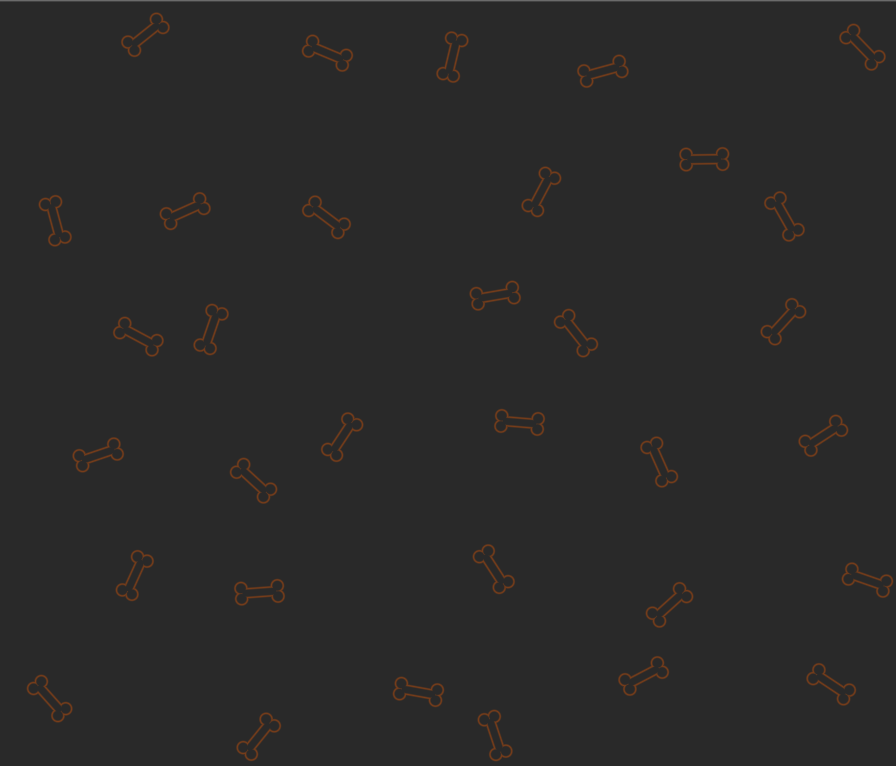
A WebGL 1 fragment shader for this pattern:

```glsl
precision highp float;

// Thin rust-brown outlines of small bones scattered over a charcoal ground,
// closed by a pale hairline along the top edge. Rows of cells alternate in
// column count; each cell holds one bone with a hashed place and even tilts.

uniform vec2 u_resolution;

// All lengths are fractions of the canvas height.
const float ROWS = 6.0;
const float COLUMNS_PER_HEIGHT = 5.2;
const float CELL_MARGIN = 0.036;
const float MAX_TILT = 1.4;
const float GOLDEN_RATIO = 0.618034;
const vec2 KNOB_CENTER = vec2(0.0238, 0.0068);
const float KNOB_RADIUS = 0.0077;
const float SHAFT_HALF_WIDTH = 0.0058;
const float LINE_HALF_WIDTH = 0.00105;
const float TOP_EDGE_WIDTH = 0.0018;

const vec3 CHARCOAL = vec3(0.161, 0.161, 0.161);
const vec3 RUST = vec3(0.475, 0.240, 0.098);
const vec3 PALE_GRAY = vec3(0.42, 0.42, 0.42);

// Two random values in 0..1 for a cell.
vec2 hash2(vec2 cell) {
  vec3 p = fract(cell.xyx * vec3(0.1031, 0.1030, 0.0973) + 0.37);
  p += dot(p, p.yzx + 33.33);
  return fract((p.xx + p.yz) * p.zy);
}

vec2 rotate(vec2 p, float angle) {
  float c = cos(angle), s = sin(angle);
  return vec2(c * p.x + s * p.y, c * p.y - s * p.x);
}

// Signed distance to a bone along x: four knobs joined by a straight shaft.
float boneDistance(vec2 p) {
  vec2 q = abs(p);
  float knob = length(q - KNOB_CENTER) - KNOB_RADIUS;
  vec2 edge = q - vec2(KNOB_CENTER.x, SHAFT_HALF_WIDTH);
  float shaft = length(max(edge, 0.0)) + min(max(edge.x, edge.y), 0.0);
  return min(knob, shaft);
}

// Softly antialiased line along the zero contour of a distance.
float outline(float d, float halfWidth, float pixel) {
  return 1.0 - smoothstep(halfWidth - pixel, halfWidth + pixel, abs(d));
}

// Distance to the one bone that lives in the cell around p.
float scatteredBones(vec2 p, float aspect) {
  float row = floor(p.y * ROWS);
  float columns = max(1.0, floor(aspect * COLUMNS_PER_HEIGHT) - mod(row, 2.0));
  vec2 cellSize = vec2(aspect / columns, 1.0 / ROWS);
  vec2 cell = vec2(floor(p.x / cellSize.x), row);

  // Keep the whole bone inside its cell, whatever its tilt.
  vec2 room = max(cellSize - 2.0 * CELL_MARGIN, 0.0);
  vec2 center = (cell + 0.5) * cellSize + (hash2(cell + 7.0) - 0.5) * room;

  // Golden-ratio steps cover the range of tilts evenly.
  float turn = fract((cell.x + row * ROWS) * GOLDEN_RATIO + 0.2);
  return boneDistance(rotate(p - center, MAX_TILT * (2.0 * turn - 1.0)));
}

void main() {
  vec2 p = gl_FragCoord.xy / u_resolution.y;
  float aspect = u_resolution.x / u_resolution.y;
  float pixel = 1.0 / u_resolution.y;

  float line = outline(scatteredBones(p, aspect), LINE_HALF_WIDTH, pixel);
  vec3 color = mix(CHARCOAL, RUST, line);

  // Pale hairline, weighted by how much of the pixel it covers.
  float cover = clamp((TOP_EDGE_WIDTH - (1.0 - p.y)) / pixel + 0.5, 0.0, 1.0);
  gl_FragColor = vec4(mix(color, PALE_GRAY, cover), 1.0);
}
```
